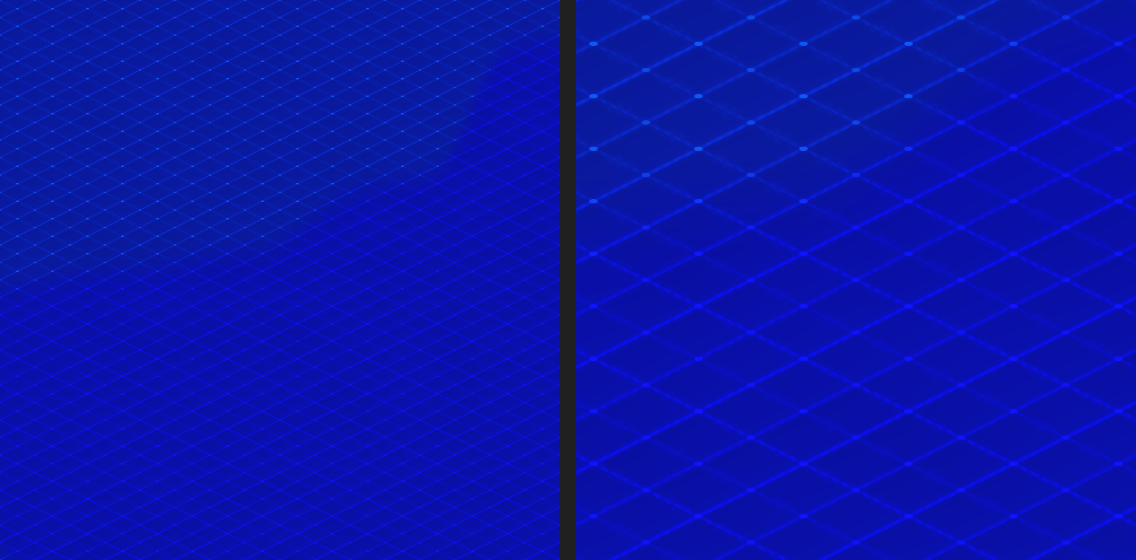
Left: the whole. Right: its middle third, enlarged.
A three.js fragment shader for this pattern:

```glsl
varying vec2 vUv;

const float TAU = 6.2831853;

vec2 gradientAt(vec2 cell) {
  float angle = TAU * fract(sin(dot(cell, vec2(127.1, 311.7))) * 4375.85);
  return vec2(cos(angle), sin(angle));
}

float gradientNoise(vec2 p) {
  vec2 i = floor(p);
  vec2 f = p - i;
  vec2 w = f * f * (3.0 - 2.0 * f);
  float a = dot(gradientAt(i), f);
  float b = dot(gradientAt(i + vec2(1.0, 0.0)), f - vec2(1.0, 0.0));
  float c = dot(gradientAt(i + vec2(0.0, 1.0)), f - vec2(0.0, 1.0));
  float d = dot(gradientAt(i + 1.0), f - 1.0);
  return mix(mix(a, b, w.x), mix(c, d, w.x), w.y);
}

// Distance to the nearest whole number
float toWhole(float t) {
  return abs(fract(t + 0.5) - 0.5);
}

float stroke(float dist, float halfWidth, float soft) {
  return 1.0 - smoothstep(halfWidth - soft, halfWidth + soft, dist);
}

// Thin core with a faint wider halo
float glowLine(float dist, float soft) {
  float core = stroke(dist, 0.0010, soft);
  float halo = stroke(dist, 0.0024, 0.0014);
  return max(core, 0.18 * halo);
}

float dashes(float t, float depth) {
  return 1.0 - depth * (0.5 - 0.5 * cos(TAU * t));
}

// Share of the teal tint: the upper left area and a trace in the lower corner
float tintMask(vec2 p, float wobble) {
  float edge = 0.48 + 0.16 * p.x + wobble;
  edge += 0.07 * smoothstep(0.46, 0.62, p.x);
  edge += 0.22 * smoothstep(0.76, 0.92, p.x);
  float upper = smoothstep(edge - 0.04, edge + 0.04, p.y);
  float corner = 0.6 * (1.0 - smoothstep(0.0, 0.05, p.x + p.y));
  return max(upper, corner);
}

void main() {
  const vec2 repeats = vec2(16.0, 32.0);
  float soft = max(0.55 * fwidth(vUv.x), 0.0003);

  // Lattice axes: x counts rising lines, y counts falling lines
  vec2 scaled = vUv * repeats;
  vec2 lattice = vec2(scaled.x - scaled.y, scaled.x + scaled.y);
  vec2 dist = vec2(toWhole(lattice.x), toWhole(lattice.y)) / length(repeats);
  vec2 odd = mod(floor(lattice + 0.5), 2.0);

  float tint = tintMask(vUv, 0.03 * gradientNoise(vUv * 5.0 + 2.3));

  // Every other line is strong; the tinted area swaps which ones
  float risingStrength = mix(0.72, 1.0, mix(odd.x, 1.0 - odd.x, tint));
  float fallingStrength = mix(0.42, 0.85, mix(1.0 - odd.y, odd.y * 0.3, tint));
  float rising = glowLine(dist.x, soft) * dashes(scaled.x * 10.0, 0.3);
  float falling = glowLine(dist.y, soft) * dashes(scaled.x * 10.0, 0.55);
  rising *= risingStrength;
  falling *= fallingStrength;

  // Dotted marks halfway along each falling segment
  float midway = smoothstep(0.24, 0.40, toWhole(lattice.x));
  float mark = stroke(dist.y, 0.0035, 0.0015) * midway;
  mark *= 0.22 * dashes(scaled.x * 10.0 + 0.5, 0.8);

  float crossing = stroke(length(dist), 0.0016, soft);
  crossing *= mix(0.65, 1.0, abs(odd.x - odd.y));

  vec3 ground = mix(vec3(0.04, 0.06, 0.655), vec3(0.04, 0.10, 0.615), tint);
  vec3 lineColor = mix(vec3(0.04, 0.06, 0.95), vec3(0.04, 0.17, 0.86), tint);
  vec3 nodeColor = mix(vec3(0.06, 0.08, 1.0), vec3(0.06, 0.35, 0.94), tint);

  // Soft shading across each diamond and slow unevenness
  float shade = 0.05 * (fract(lattice.x) - 0.45);
  shade += 0.03 * gradientNoise(vUv * vec2(9.0, 14.0));
  vec3 color = ground * (1.0 + shade);

  color = mix(color, lineColor, max(mark, falling));
  color = mix(color, lineColor, rising);
  color = mix(color, nodeColor, crossing);
  gl_FragColor = vec4(color, 1.0);
}
```
